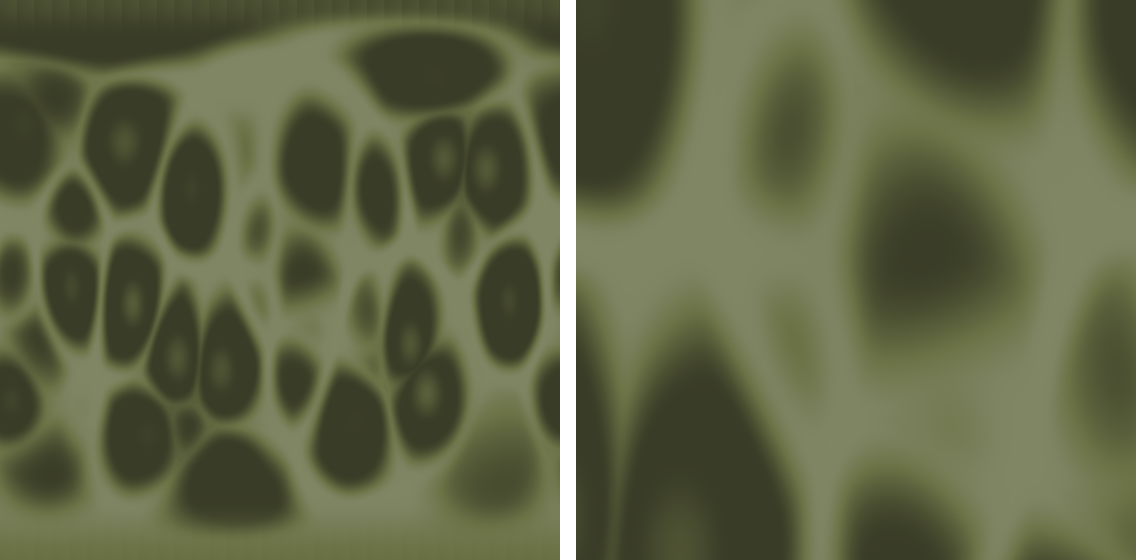
Left, the full canvas; right, a detail of the centre.
Write a Shadertoy shader that draws this pattern.

```glsl
const float PI = 3.14159265;

vec3 hash3(vec3 cell) {
    vec3 q = vec3(dot(cell, vec3(127.1, 311.7, 74.7)),
                  dot(cell, vec3(269.5, 183.3, 246.1)),
                  dot(cell, vec3(113.5, 271.9, 124.6)));
    return fract(sin(q) * 43758.545);
}

// Cellular noise: distance to the nearest seed and a rounded second distance
vec2 cellDistances(vec3 p) {
    const float sharpness = 20.0;
    vec3 base = floor(p);
    float nearest = 9.0;
    float others = 0.0;
    for (int z = -1; z <= 1; z++)
    for (int y = -1; y <= 1; y++)
    for (int x = -1; x <= 1; x++) {
        vec3 cell = base + vec3(x, y, z);
        float d = distance(p, cell + 0.1 + 0.8 * hash3(cell));
        others += exp(-sharpness * max(d, nearest));
        nearest = min(nearest, d);
    }
    return vec2(nearest, -log(others) / sharpness);
}

// Unrolls a sphere: x is longitude, y is latitude
vec3 sphereDirection(vec2 uv) {
    float lon = 2.0 * PI * uv.x;
    float lat = PI * (uv.y - 0.5);
    return vec3(cos(lat) * cos(lon), sin(lat), cos(lat) * sin(lon));
}

vec3 mossRamp(float t) {
    vec3 dark  = vec3(0.225, 0.235, 0.150);
    vec3 olive = vec3(0.420, 0.450, 0.275);
    vec3 pale  = vec3(0.500, 0.520, 0.390);
    vec3 col = mix(dark, olive, clamp(t / 0.65, 0.0, 1.0));
    return mix(col, pale, clamp((t - 0.65) / 0.35, 0.0, 1.0));
}

void mainImage(out vec4 fragColor, in vec2 fragCoord) {
    vec2 uv = fragCoord / iResolution.xy;
    vec2 d = cellDistances(1.55 * sphereDirection(uv) + vec3(7.3, 2.8, 5.1));

    // Pale walls, thin between close seeds and broad at the junctions
    float gap = length(vec2(d.y - d.x, 0.04)) - 0.04;
    float ridge = 0.5 * (d.x + d.y) - 1.6 * gap;
    float wall = smoothstep(0.18, 0.75, ridge);

    // Faint glow at the seeds
    float glow = 0.42 * (1.0 - smoothstep(0.0, 0.28, d.x));
    float tone = max(wall, glow);

    // Flat caps at the poles
    float topCap = smoothstep(0.93, 1.0, uv.y);
    float bottomCap = 1.0 - smoothstep(0.0, 0.11, uv.y);
    tone = mix(tone, 0.28, 0.8 * topCap);
    tone = mix(tone, 0.58, 0.9 * bottomCap);

    // Faint upright facets near the poles
    float f = fract(32.0 * uv.x);
    float facet = f * (1.0 - smoothstep(0.92, 1.0, f)) - 0.45;
    tone += facet * (0.1 * topCap + 0.03 * bottomCap);

    fragColor = vec4(mossRamp(tone), 1.0);
}
```
